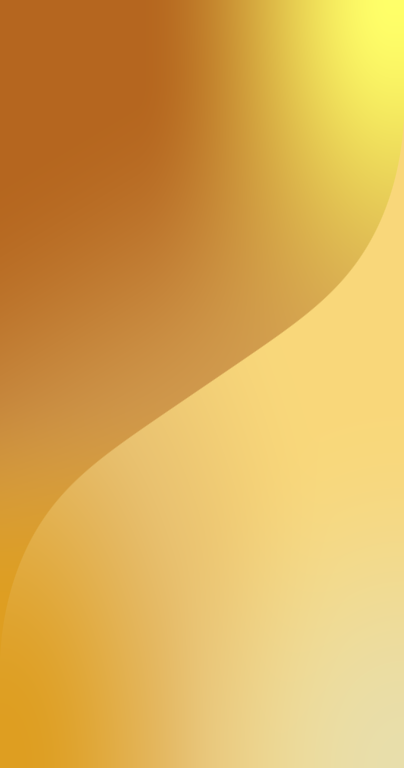
Reproduce this background procedurally as a Shadertoy shader.

```glsl
// Draws two warm gradient fields, rust to yellow and honey to pale cream, split by an S-curve.

// Upper field colours
const vec3 RUST   = vec3(0.71, 0.40, 0.12);
const vec3 TAN    = vec3(0.82, 0.61, 0.31);
const vec3 YELLOW = vec3(1.00, 1.00, 0.41);

// Lower field colours
const vec3 HONEY = vec3(0.975, 0.845, 0.48);
const vec3 SAND  = vec3(0.90, 0.74, 0.43);
const vec3 PALE  = vec3(0.91, 0.87, 0.67);

// Shared by both fields at the lower left
const vec3 AMBER = vec3(0.87, 0.62, 0.13);

// S-curve: a slanted line whose ends bend to vertical
const float CURVE_MIDDLE = 0.495;
const float CURVE_SLOPE  = 0.179;
const float CURVE_BEND   = 0.185;
const float CURVE_POWER  = 5.0;

// Gradient shapes, where x is scaled against the canvas height
const float TAN_SLANT     = 0.316;
const vec2  AMBER_STRETCH = vec2(1.05, 1.0);
const vec2  PALE_STRETCH  = vec2(0.68, 1.0);

// Height of the dividing curve at a horizontal position
float curveHeight(float x) {
    float side = clamp(2.0 * x - 1.0, -1.0, 1.0);
    float bend = 1.0 - sqrt(1.0 - pow(abs(side), CURVE_POWER));
    return CURVE_MIDDLE + CURVE_SLOPE * side + CURVE_BEND * sign(side) * bend;
}

// Rust falling to tan and amber, with a yellow glow at the top right
vec3 upperField(vec2 uv) {
    float depth = 1.0 - uv.y;
    vec3 color = mix(RUST, TAN, smoothstep(0.22, 0.75, depth + TAN_SLANT * uv.x));
    color = mix(color, AMBER, smoothstep(0.50, 0.80, depth));
    float glow = smoothstep(0.34, 0.97, uv.x) * (1.0 - smoothstep(0.0, 0.57, depth));
    return mix(color, YELLOW, glow);
}

// Honey softened by sand, with amber and pale glows in the bottom corners
vec3 lowerField(vec2 uv) {
    float amberDistance = length(uv * AMBER_STRETCH);
    float paleDistance = length((uv - vec2(1.0, 0.0)) * PALE_STRETCH);
    vec3 color = mix(SAND, HONEY, smoothstep(0.39, 0.94, amberDistance));
    color = mix(PALE, color, smoothstep(0.0, 0.47, paleDistance));
    return mix(AMBER, color, smoothstep(0.05, 0.57, amberDistance));
}

void mainImage(out vec4 fragColor, in vec2 fragCoord) {
    vec2 uv = fragCoord / iResolution.xy;

    // Blend across about one pixel at the curve
    float above = uv.y - curveHeight(uv.x);
    float edge = max(fwidth(above), 1e-5);
    float upperMask = clamp(above / edge + 0.5, 0.0, 1.0);

    fragColor = vec4(mix(lowerField(uv), upperField(uv), upperMask), 1.0);
}
```
